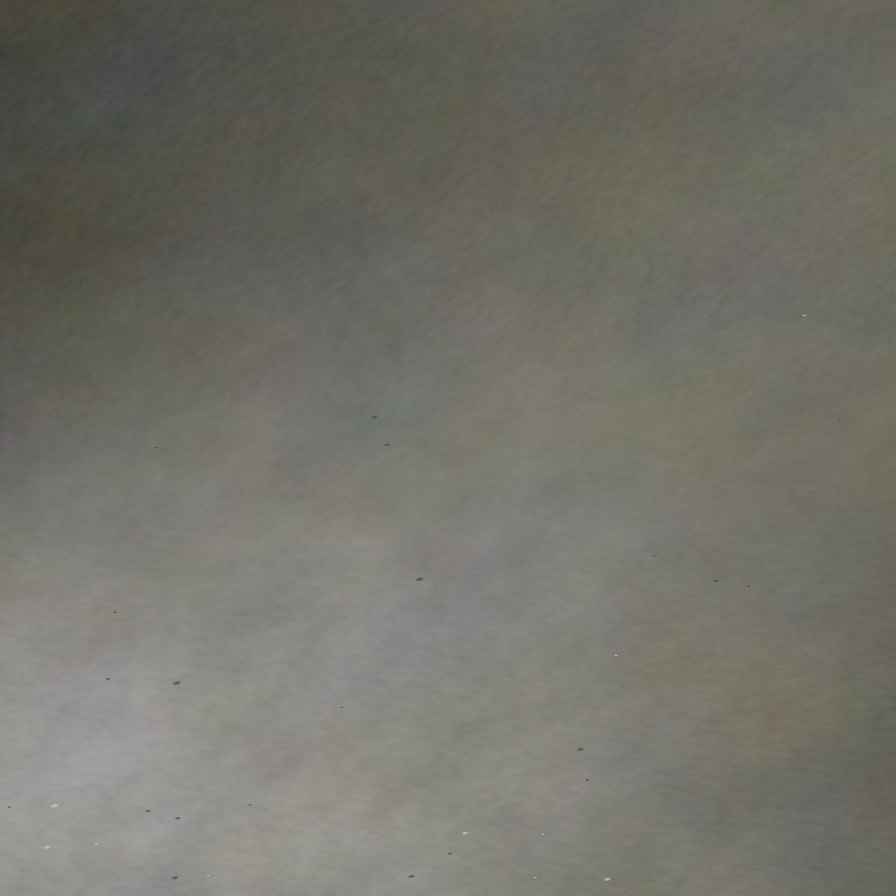
Reproduce this texture procedurally as a three.js fragment shader.

```glsl
// Worn concrete floor under uneven light: a broad light falloff,
// cloudy stains and fine slanted grain from stretched gradient noise,
// plus a few tiny pale chips and dark pits scattered on a jittered grid.
varying vec2 vUv;

const vec3 CONCRETE_TINT = vec3(0.003, 0.0, -0.036);
const vec3 WARM_STAIN = vec3(0.035, 0.012, -0.045);
const vec3 GREEN_STAIN = vec3(-0.022, 0.014, -0.012);
const vec3 CHIP_COLOR = vec3(0.78, 0.78, 0.74);
const vec3 PIT_COLOR = vec3(0.25, 0.25, 0.23);

vec2 hash2(vec2 p) {
  vec3 q = fract(vec3(p.xyx) * vec3(0.1031, 0.1030, 0.0973));
  q += dot(q, q.yzx + 33.33);
  return fract((q.xx + q.yz) * q.zy);
}

vec2 gradientAt(vec2 cell) {
  float angle = 6.2832 * hash2(cell).x;
  return vec2(cos(angle), sin(angle));
}

float gradientNoise(vec2 p) {
  vec2 i = floor(p);
  vec2 f = fract(p);
  vec2 u = f * f * f * (f * (f * 6.0 - 15.0) + 10.0);
  vec2 e = vec2(1.0, 0.0);
  float low = mix(dot(gradientAt(i), f),
                  dot(gradientAt(i + e.xy), f - e.xy), u.x);
  float high = mix(dot(gradientAt(i + e.yx), f - e.yx),
                   dot(gradientAt(i + e.xx), f - e.xx), u.x);
  return mix(low, high, u.y);
}

vec2 rotate(vec2 p, float angle) {
  float c = cos(angle);
  float s = sin(angle);
  return vec2(c * p.x + s * p.y, c * p.y - s * p.x);
}

float fbm(vec2 p, float gain) {
  float sum = 0.0;
  float amplitude = 1.0;
  for (int octave = 0; octave < 5; octave++) {
    sum += amplitude * gradientNoise(p);
    p = rotate(p, 0.15) * 2.03 + 17.3;
    amplitude *= gain;
  }
  return sum;
}

// Streaky grain whose long axis points along the given angle.
float grain(vec2 p, float angle, vec2 frequency) {
  vec2 q = rotate(p, angle) * frequency + 61.0;
  return gradientNoise(q) + 0.6 * gradientNoise(q * 2.1 + 9.0);
}

// Brightness blended across the left, middle and right of the floor.
float lightFalloff(vec2 p) {
  float left = mix(0.59, 0.275, smoothstep(0.12, 0.80, p.y));
  float middle = mix(0.535, 0.355, smoothstep(0.20, 0.98, p.y));
  float right = mix(0.385, 0.42, smoothstep(0.15, 0.55, p.y));
  right -= 0.02 * smoothstep(0.7, 1.0, p.y);
  float bend = 2.0 * middle - 0.5 * (left + right);
  return mix(mix(left, bend, p.x), mix(bend, right, p.x), p.x);
}

// One small flat fleck per chosen cell; returns its coverage.
float flecks(vec2 p, float cells, float density, float seed) {
  vec2 cell = floor(p * cells);
  vec2 pick = hash2(cell + seed);
  vec2 center = 0.25 + 0.5 * hash2(cell + seed + 41.0);
  vec2 d = rotate(fract(p * cells) - center, 0.5 * (pick.y - 0.5)) / cells;
  float size = mix(0.0018, 0.0045, pick.y * pick.y);
  float edge = length(d * vec2(1.0, 2.2)) / size;
  return step(pick.x, density) * (1.0 - smoothstep(0.45, 1.3, edge));
}

void main() {
  vec2 p = vUv;
  float nearLight = smoothstep(0.75, 0.1, p.y) * smoothstep(1.1, 0.2, p.x);

  // Broad light and cloudy mottling
  float light = lightFalloff(p);
  vec2 slanted = rotate(p, 0.45);
  float clouds = fbm(slanted * vec2(5.0, 8.0) + 3.7, 0.62);
  float mottle = fbm(slanted * vec2(16.0, 26.0) + 29.0, 0.6);
  light += clouds * mix(0.022, 0.042, nearLight);
  light += mottle * mix(0.010, 0.024, nearLight);

  // Grain turns from steep at the top to nearly level at the bottom
  float steep = grain(p, 0.65, vec2(55.0, 125.0));
  float level = grain(p, -0.12, vec2(50.0, 140.0));
  light += 0.021 * mix(level, steep, smoothstep(0.2, 0.75, p.y));
  light += 0.010 * gradientNoise(rotate(p, 0.3) * vec2(170.0, 260.0));

  // Faint colour stains
  vec3 color = vec3(light) + CONCRETE_TINT;
  float warmth = fbm(slanted * vec2(4.0, 6.0) + 83.0, 0.55);
  float green = fbm(slanted * vec2(7.0, 9.0) + 127.0, 0.55);
  color += WARM_STAIN * (0.55 * warmth + 0.25 * (p.x - 0.5));
  color += GREEN_STAIN * green * 0.6;
  color.b += 0.014 * nearLight;

  // Sparse chips and pits, mostly where the light is strong
  float chips = flecks(p, 24.0, 0.06 * nearLight, 7.0);
  float pits = flecks(p, 27.0, 0.10 * nearLight, 53.0);
  color = mix(color, PIT_COLOR, 0.6 * pits);
  color = mix(color, CHIP_COLOR, 0.75 * chips);

  gl_FragColor = vec4(clamp(color, 0.0, 1.0), 1.0);
}
```
